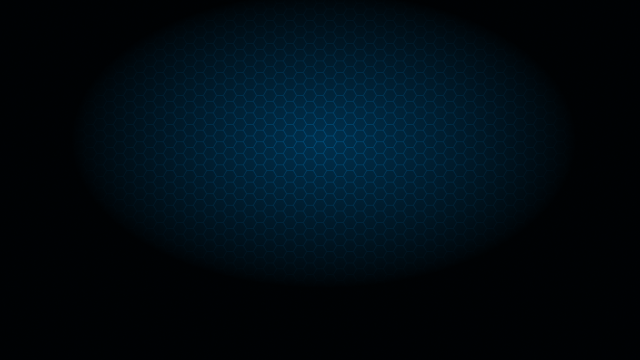
Give the GLSL for this background, as a WebGL 2 fragment shader.

```glsl
#version 300 es
precision highp float;
// Dark backdrop with a wide elliptical blue glow above the middle.
// A fine honeycomb of flat-topped cells, tiled with mod, is lit by that glow.
// Lengths are in canvas heights, with the origin at the lower left.

uniform vec2 u_resolution;
out vec4 fragColor;

const float SQRT3 = 1.7320508;

// Distance from p to the nearest wall of a honeycomb with the given side.
float honeycombEdge(vec2 p, float side) {
    vec2 tile = side * vec2(3.0, SQRT3);
    vec2 a = mod(p + 0.5 * tile, tile) - 0.5 * tile;
    vec2 b = mod(p, tile) - 0.5 * tile;
    vec2 q = abs(dot(a, a) < dot(b, b) ? a : b);
    return 0.5 * SQRT3 * side - max(q.y, dot(q, vec2(0.5 * SQRT3, 0.5)));
}

float hash(vec2 p) {
    return fract(sin(dot(p, vec2(12.99, 78.23))) * 43758.5);
}

void main() {
    float pixel = 1.0 / u_resolution.y;
    vec2 p = gl_FragCoord.xy * pixel;
    float aspect = u_resolution.x * pixel;

    // Glow: brightest at its centre, gone at the rim of the ellipse.
    vec2 fromGlow = (p - vec2(0.506 * aspect, 0.611)) / vec2(0.70, 0.41);
    float glow = pow(max(1.0 - length(fromGlow), 0.0), 0.8);
    vec3 color = vec3(0.0, 0.008, 0.014) + glow * vec3(0.0, 0.178, 0.285);

    // Honeycomb walls, antialiased over one pixel.
    vec2 cellOrigin = vec2(0.5 * aspect + 0.0278, 0.6704);
    float edge = honeycombEdge(p - cellOrigin, 1.0 / 54.0);
    float wall = clamp((0.0011 + 0.5 * pixel - edge) / pixel, 0.0, 1.0);
    color += wall * (0.003 + glow) * vec3(0.0, 0.12, 0.19);

    // Slight dither against banding.
    color += (hash(gl_FragCoord.xy) - 0.5) / 255.0;
    fragColor = vec4(max(color, 0.0), 1.0);
}
```
